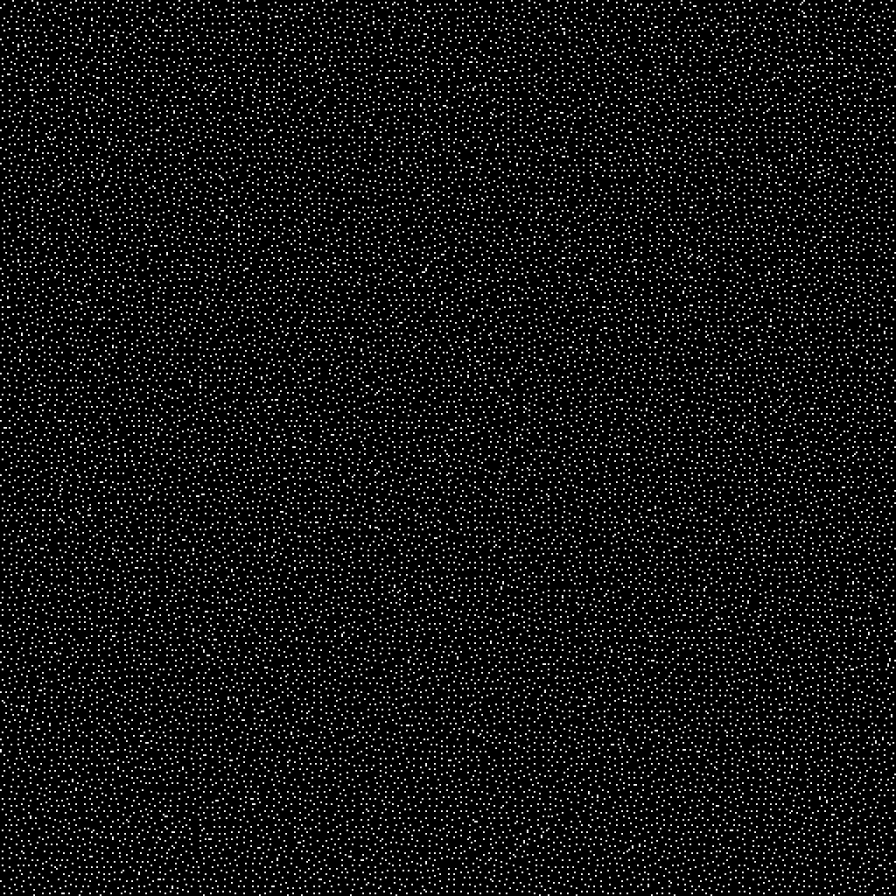
A Shadertoy shader for this texture:

```glsl
// Fine, evenly scattered white specks on black (blue-noise stipple).

const float CELLS = 133.0;     // scatter cells across the canvas
const float TEXELS = 512.0;    // speck positions snap to this grid
const float TWIN_CHANCE = 0.03;
const int SIDE = 7;            // patch of cells around the pixel
const int STEPS = 2;           // relaxation passes, one patch ring each
const vec3 BACKGROUND = vec3(0.0);
const vec3 SPECK = vec3(1.0);

// Two random values per cell
vec2 hash22(vec2 p) {
    vec3 q = fract(p.xyx * vec3(0.1031, 0.1030, 0.0973));
    q += dot(q, q.yzx + 33.33);
    return fract((q.xx + q.yz) * q.zy);
}

// Push that moves a point away from a neighbour closer than reach
vec2 repel(vec2 point, vec2 neighbour, float reach, float strength) {
    vec2 away = point - neighbour;
    float dist = max(length(away), 0.001);
    return away / dist * max(reach - dist, 0.0) * strength;
}

// Share of a pixel of the given width covered by a unit square
float squareCoverage(vec2 offset, float pixelWidth) {
    vec2 overlap = (0.5 + 0.5 * pixelWidth - abs(offset)) / pixelWidth;
    overlap = clamp(overlap, 0.0, min(1.0, 1.0 / pixelWidth));
    return overlap.x * overlap.y;
}

// A speck, now and then with a second one touching it
float speckCoverage(vec2 texel, vec2 center, vec2 cell, float pixelWidth) {
    vec2 offset = texel - center;
    float cover = squareCoverage(offset, pixelWidth);
    vec2 random = hash22(cell + 371.0);
    if (random.x < TWIN_CHANCE) {
        float angle = 6.2832 * random.y;
        vec2 twin = round(vec2(cos(angle), sin(angle)));
        cover += squareCoverage(offset - twin, pixelWidth);
    }
    return cover;
}

void mainImage(out vec4 fragColor, in vec2 fragCoord) {
    vec2 uv = fragCoord / iResolution.y;
    float pixelWidth = TEXELS / iResolution.y;
    vec2 corner = floor(uv * CELLS) - float(SIDE / 2);

    // One random point per cell of the patch
    vec2 points[SIDE * SIDE];
    vec2 moved[SIDE * SIDE];
    for (int i = 0; i < SIDE * SIDE; i++) {
        vec2 cell = corner + vec2(i % SIDE, i / SIDE);
        points[i] = cell + hash22(cell + 53.0);
        moved[i] = points[i];
    }

    // Spread the points apart; the valid region shrinks by a ring per pass
    for (int ring = 1; ring <= STEPS; ring++) {
        for (int y = ring; y < SIDE - ring; y++)
        for (int x = ring; x < SIDE - ring; x++) {
            int self = y * SIDE + x;
            vec2 push = vec2(0.0);
            for (int dy = -1; dy <= 1; dy++)
            for (int dx = -1; dx <= 1; dx++) {
                if (dx == 0 && dy == 0) continue;
                push += repel(points[self], points[self + dy * SIDE + dx], 1.0, 0.35);
            }
            moved[self] = points[self] + push;
        }
        points = moved;
    }

    // Draw the specks of the relaxed inner cells
    float cover = 0.0;
    for (int y = STEPS; y < SIDE - STEPS; y++)
    for (int x = STEPS; x < SIDE - STEPS; x++) {
        vec2 center = floor(points[y * SIDE + x] / CELLS * TEXELS) + 0.5;
        cover += speckCoverage(uv * TEXELS, center, corner + vec2(x, y), pixelWidth);
    }
    fragColor = vec4(mix(BACKGROUND, SPECK, min(cover, 1.0)), 1.0);
}
```
